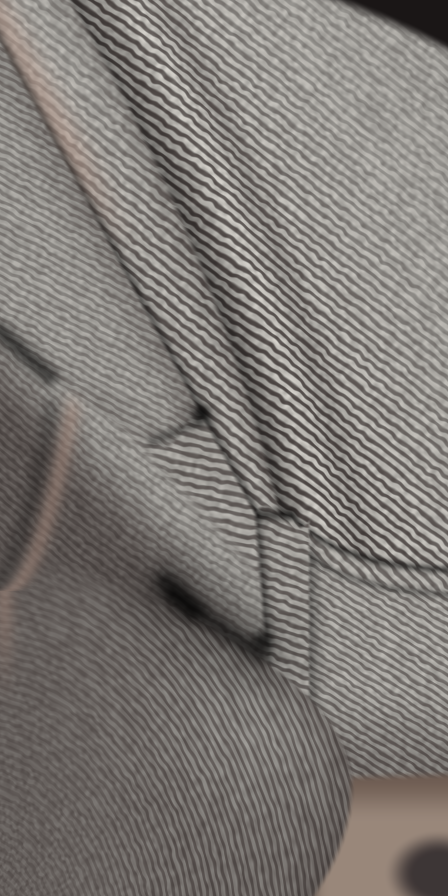
This texture is drawn by a Shadertoy shader. Its source:

```glsl
// Folded grey twill cloth with a slanted placket, a curved seam and a soft lower fold.
const float TAU = 6.2831853;

float hash(vec2 p) {
    p = fract(p * vec2(.1031, .1137));
    p += dot(p, p.yx + 33.33);
    return fract((p.x + p.y) * p.x * 7.13);
}

float noise(vec2 p) {
    vec2 i = floor(p), f = fract(p);
    f = f * f * (3. - 2. * f);
    return mix(mix(hash(i), hash(i + vec2(1, 0)), f.x),
               mix(hash(i + vec2(0, 1)), hash(i + vec2(1, 1)), f.x), f.y);
}

float inside(float d, float blur) { return smoothstep(-blur, blur, d); }
float glow(float d, float width) { return exp(-d * d / (width * width)); }
float dim(float d, float width, float amount) { return 1. - amount * glow(d, width); }

// Distance along the ribs, and rib count across them
vec2 ribs(vec2 p, float angle, float period) {
    vec2 dir = vec2(cos(angle), sin(angle));
    return vec2(dot(p, dir), dot(p, vec2(-dir.y, dir.x)) / period);
}

vec3 cloth(vec2 rib, float contrast, float light) {
    float wobble = noise(vec2(rib.x * 60., rib.y)) - .5;
    float line = smoothstep(-.9, .6, sin(TAU * rib.y + 2. * wobble));
    float thread = noise(vec2(rib.x * 100., rib.y * 2.) + 50.);
    float tone = light * (1. - contrast * (1. - line)) * (.9 + .2 * thread);
    return tone * mix(vec3(1, .9, .87), vec3(1, .985, .955), smoothstep(.2, .6, tone));
}

float segment(vec2 p, vec2 a, vec2 b) {
    vec2 e = b - a;
    return length(p - a - e * clamp(dot(p - a, e) / dot(e, e), 0., 1.));
}

void mainImage(out vec4 fragColor, in vec2 fragCoord) {
    // Width spans 0..1, height 0..2, measured downward from the top
    vec2 p = fragCoord / iResolution.xy;
    p.y = 2. - 2. * p.y;
    float x = p.x, y = p.y;

    // Guide curves
    float placketLeft = .54 * y - .05;
    float placketRight = .156 + .58 * y - .15 * y * y;
    float ridge = x - (.29 + .53 * y - .14 * y * y);
    float seam = y - 1.15 - .13 * (1. - exp(-8. * max(x - .65, 0.)));
    float flapEnd = y - (.74 + .95 * x - .65 * x * x - .11 * smoothstep(.36, .45, x));

    // Main cloth with its long ridge
    float focus = 1. - .7 * smoothstep(.1, .75, x - .55 * y);
    float light = (.73 + .04 * glow(ridge, .035)) * dim(ridge + .075, .04, .2)
                * dim(ridge - .075, .035, .14) * (1. - .1 * smoothstep(.3, .9, x - .4 * y));
    vec2 rib = ribs(p, .66, .0195);
    rib.y += .5 * glow(ridge, .06);
    vec3 col = cloth(rib, .58 * focus, light);
    float corner = y - .11 + (1. - x) * (.44 + .3 * (x - .75));
    col = mix(vec3(.1, .085, .085), col, inside(corner, .018));

    // Lower panel and hem band
    vec3 panel = cloth(ribs(p, .56, .016), .34, .67 - .16 * smoothstep(1.5, 1.74, y));
    vec3 hem = cloth(ribs(p, .8, .02), .4, .69);
    col = mix(col, mix(hem, panel, inside(seam - .05, .006)), inside(seam, .005));
    col *= 1. - inside(x - .65, .02) * (.48 * glow(seam, .01) + .3 * glow(seam - .055, .01));

    // Floor behind the cloth
    vec3 ground = mix(vec3(.43, .36, .32), vec3(.6, .53, .48), smoothstep(1.73, 1.84, y));
    float blob = length((p - vec2(.98, 1.95)) * vec2(1, 1.25));
    ground = mix(vec3(.24, .21, .21), ground, inside(blob - .09, .035));
    col = mix(col, ground, inside(y - 1.735 + .03 * (x - .8), .012));

    // Placket and the shade it casts
    float upper = 1. - inside(y - 1.16, .012);
    col *= dim(max(x - placketRight, 0.), .03, .33 * upper);
    float across = (x - placketLeft) / max(placketRight - placketLeft, .03);
    vec3 strip = cloth(ribs(p, .66, .0205), .2 + .28 * smoothstep(.1, .7, y),
                       .69 - .45 * (across - .45) * (across - .45));
    float blush = glow(across - .12, .22) * (1. - smoothstep(.3, .6, y));
    strip = mix(strip, vec3(.74, .61, .55), .45 * blush);
    col = mix(col, strip, upper * inside(placketRight - x, .009));

    // Narrow tab below the placket
    float tab = inside(y - 1.155 + .025 * sin(x * 45.), .006) * inside(.69 - x, .005);
    col *= dim(max(x - .69, 0.), .022, .3 * inside(y - 1.22, .04));
    col = mix(col, cloth(ribs(p, .36, .02), .42, .66), tab);
    col *= dim(segment(p, vec2(.55, 1.15), vec2(.65, 1.15)), .013, .5);

    // Flap on the upper left
    float leftSide = min(placketLeft, .57 + .08 * max(y - 1.15, 0.));
    col *= dim(x - leftSide, .016, .45 - .45 * smoothstep(1.4, 1.55, y));
    float flapLight = .64 - .06 * smoothstep(-.1, 0., flapEnd) - .1 * glow(x - leftSide, .06);
    vec3 flap = cloth(ribs(p, .5, .0165), .23, flapLight);

    // Patch and bulging fold beneath the flap
    vec3 patchCloth = cloth(ribs(p, .22, .0215), .42, .66);
    float bulge = y - 1.02 - 1.1 * (x - .34);
    float foldLight = .55 + .08 * glow(bulge - .04, .08) - .17 * smoothstep(.08, .3, bulge);
    vec3 fold = cloth(ribs(p + vec2(0, .25 * x * x), .72, .0165), .2, foldLight);
    vec3 lower = mix(patchCloth, fold, inside(bulge, .035));
    col = mix(col, mix(flap, lower, inside(flapEnd, .009)), inside(leftSide - x, .007));

    // Rounded lower fold
    float dy = y - 1.75;
    float domeEdge = .785 - (dy < 0. ? 2.6 : 1.36) * dy * dy - x;
    float domeBlur = mix(.16, .012, smoothstep(.3, .42, x));
    float dome = inside(domeEdge, .01) * inside(y - 1.076 - .65 * x, domeBlur)
               * smoothstep(1.15, 1.4, y);
    vec2 arm = (p - vec2(-.1, 2.15)) * vec2(1, .8);
    vec2 arcs = vec2(atan(arm.y, arm.x) * .5, length(arm) / .0145);
    float domeLight = .36 + .12 * glow(length(p - vec2(.57, 1.6)), .2)
                    + .05 * smoothstep(0., .1, domeEdge) + .05 * smoothstep(0., .4, x);
    col = mix(col, cloth(arcs, .12 + .18 * smoothstep(.1, .45, x), domeLight), dome);

    // Deep shadows in the creases
    float slit = segment(p, vec2(.39, 1.33), vec2(.58, 1.46));
    col *= dim(slit, .022, .5) * dim(slit, .1, .2);
    col *= dim(segment(p, vec2(.37, 1.3), vec2(.43, 1.36)), .028, .6);
    col *= dim(length(p - vec2(.585, 1.43)), .022, .65);
    col *= dim(length(p - vec2(.45, .925)), .022, .75);
    col *= dim(segment(p, vec2(0, .74), vec2(.11, .84)), .02, .55);
    col *= dim(segment(p, vec2(.34, .985), vec2(.44, .945)), .013, .3);

    // Rosy seam at the left
    float rosy = x - .01 - .15 * sqrt(clamp((1.32 - y) / .4, 0., 1.));
    float span = smoothstep(.86, .93, y) * (1. - smoothstep(1.3, 1.6, y));
    col *= dim(rosy + .045, .025, .25 * span);
    col = mix(col, vec3(.63, .52, .47), .5 * span * glow(rosy, .022));

    fragColor = vec4(col, 1);
}
```
